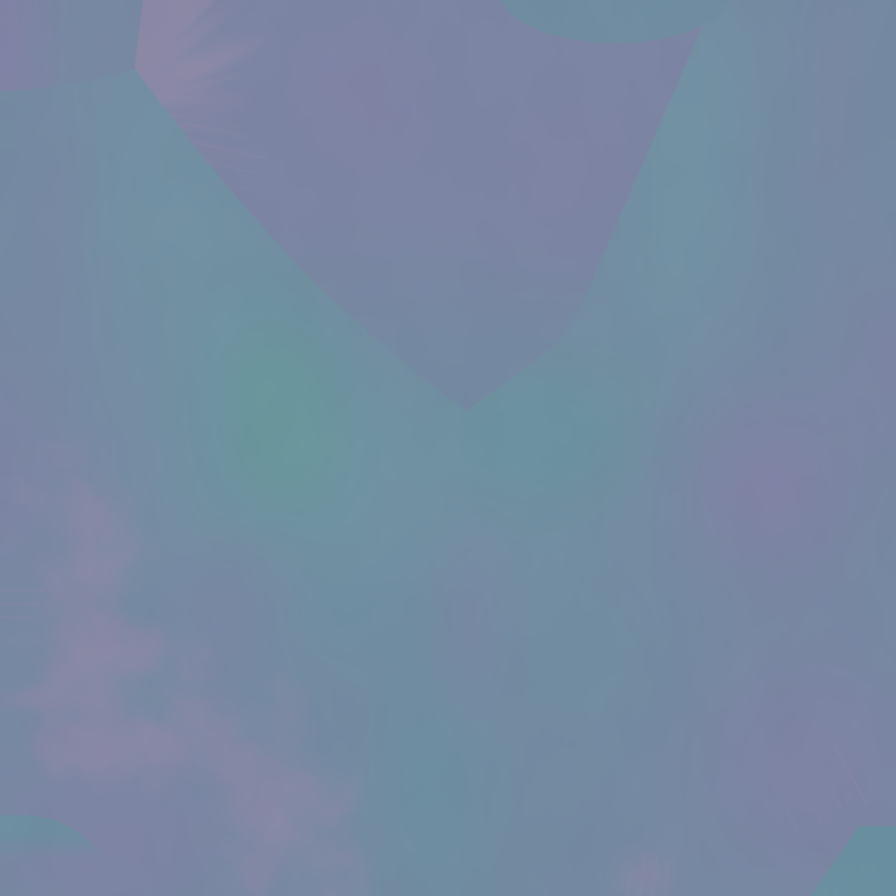
Give the GLSL for this background, as a Shadertoy shader.

```glsl
// A muted slate and teal wash with a dark mauve wedge descending from the top.
// Soft elliptical tints build the wash; curves cut the crisp shapes, and
// noise shapes the speckled pink cloud, the brush fans and the faint grain.
#define SLATE vec3(0.455, 0.538, 0.632)
#define MAUVE vec3(0.500, 0.512, 0.645)
#define PINK  vec3(0.555, 0.535, 0.655)
#define TEAL  vec3(0.415, 0.560, 0.625)
#define GREEN vec3(0.405, 0.595, 0.605)
#define MIST  vec3(0.445, 0.573, 0.640)
#define GRAIN 0.012
#define SPECKLE_CELLS 150.0

float hash(vec2 p) {
    vec3 q = fract(vec3(p.xyx) * 0.1031);
    q += dot(q, q.yzx + 33.33);
    return fract((q.x + q.y) * q.z);
}

float noise(vec2 p) {
    vec2 i = floor(p), f = fract(p);
    f = f * f * (3.0 - 2.0 * f);
    return mix(mix(hash(i), hash(i + vec2(1, 0)), f.x),
               mix(hash(i + vec2(0, 1)), hash(i + vec2(1, 1)), f.x), f.y);
}

float fbm(vec2 p) {
    float sum = 0.0, gain = 0.5;
    for (int i = 0; i < 5; i++) {
        sum += gain * noise(p);
        p = mat2(1.6, 1.2, -1.2, 1.6) * p + 7.3;
        gain *= 0.5;
    }
    return sum;
}

float blob(vec2 p, vec2 centre, vec2 size) {
    vec2 d = (p - centre) / size;
    return exp(-dot(d, d));
}

void tint(inout vec3 col, vec2 p, vec2 centre, vec2 size, vec3 hue, float amount) {
    col = mix(col, hue, amount * blob(p, centre, size));
}

float segment(vec2 p, vec2 a, vec2 b) {
    vec2 d = b - a;
    return length(p - a - d * clamp(dot(p - a, d) / dot(d, d), 0.0, 1.0));
}

// Coverage of the area where d is positive, with a soft edge
float cover(float d) {
    float w = 1.0 / iResolution.y;
    return smoothstep(-w, w, d);
}

// Lower edge of the wedge, meeting in a tip
float wedgeEdge(float x) {
    float s = x - 0.521;
    float shallow = 0.72 * s, steep = 2.3 * s - 0.176;
    float h = max(0.04 - abs(shallow - steep), 0.0) / 0.04;
    float right = max(shallow, steep) + 0.01 * h * h;
    return 0.542 + (s < 0.0 ? -s * (0.69 - 0.92 * s) : right);
}

vec3 wash(vec2 p) {
    vec3 c = SLATE;
    tint(c, p, vec2(0.20, 0.74), vec2(0.14, 0.24), MIST, 0.8);
    tint(c, p, vec2(0.76, 0.80), vec2(0.10, 0.26), MIST, 0.9);
    tint(c, p, vec2(0.42, 0.46), vec2(0.28, 0.16), MIST, 0.8);
    tint(c, p, vec2(0.31, 0.53), vec2(0.09, 0.15), GREEN, 0.85);
    tint(c, p, vec2(0.61, 0.52), vec2(0.13, 0.08), mix(TEAL, GREEN, 0.5), 0.8);
    tint(c, p, vec2(0.36, 0.32), vec2(0.08, 0.07), TEAL, 0.5);
    tint(c, p, vec2(0.49, 0.13), vec2(0.08, 0.17), TEAL, 0.7);
    tint(c, p, vec2(0.68, 0.25), vec2(0.10, 0.12), TEAL, 0.4);
    tint(c, p, vec2(0.53, 0.30), vec2(0.04, 0.10), MAUVE, 0.4);
    tint(c, p, vec2(0.26, 0.32), vec2(0.08, 0.09), MAUVE, 0.5);
    tint(c, p, vec2(0.86, 0.46), vec2(0.11, 0.12), MAUVE, 0.95);
    tint(c, p, vec2(0.91, 0.14), vec2(0.15, 0.15), MAUVE, 0.85);
    tint(c, p, vec2(1.00, 0.60), vec2(0.08, 0.12), MAUVE, 0.6);
    tint(c, p, vec2(0.93, 0.87), vec2(0.04, 0.16), MAUVE, 0.35);
    tint(c, p, vec2(0.00, 0.47), vec2(0.12, 0.18), MAUVE, 0.65);
    tint(c, p, vec2(0.06, 0.76), vec2(0.04, 0.12), MAUVE, 0.3);
    tint(c, p, vec2(0.12, 0.06), vec2(0.16, 0.12), MAUVE, 0.8);
    return c;
}

vec3 wedge(vec2 p) {
    vec3 c = mix(SLATE, mix(SLATE, MAUVE, 0.65), smoothstep(0.55, 0.80, p.y));
    tint(c, p, vec2(0.40, 0.89), vec2(0.09, 0.09), MAUVE, 0.7);
    tint(c, p, vec2(0.64, 0.81), vec2(0.10, 0.10), MAUVE, 0.5);
    // Brush fan spreading right from the upper left edge
    vec2 d = p - vec2(0.10, 0.87);
    float bristle = noise(vec2(atan(d.y, d.x) * 22.0, 3.0));
    float reach = 1.0 - smoothstep(0.23, 0.33, p.x + 0.07 * bristle);
    float patchy = smoothstep(0.86, 0.92, p.y) + 0.65 * bristle * smoothstep(0.75, 0.83, p.y);
    return mix(c, PINK, 0.85 * reach * min(patchy, 1.0));
}

// Pink cloud: broad body, ragged rim and tiny scattered flecks
float cloud(vec2 p) {
    float d = min(segment(p, vec2(0.10, 0.42), vec2(0.11, 0.17)),
                  segment(p, vec2(0.12, 0.17), vec2(0.25, 0.18)));
    d = min(d, segment(p, vec2(0.24, 0.18), vec2(0.35, 0.04)));
    float body = smoothstep(0.10, -0.02, d + 0.16 * (fbm(p * 18.0) - 0.5));
    vec2 cell = p * SPECKLE_CELLS, id = floor(cell);
    vec2 centre = 0.3 + 0.4 * vec2(hash(id), hash(id + 31.0));
    float fleck = smoothstep(0.28, 0.08, length(fract(cell) - centre)) * step(0.78, hash(id + 67.0));
    return body * (0.68 + 0.35 * fbm(p * 55.0)) + 0.22 * fleck * smoothstep(0.11, 0.03, d);
}

// Thin brush hairs, repeated along a step and fading in strength
float hairs(vec2 p, vec2 start, vec2 along, vec2 stride) {
    float sum = 0.0;
    for (int i = 0; i < 4; i++) {
        float k = float(i), r = hash(vec2(k, start.x * 91.0));
        vec2 a = start + stride * k;
        sum += (0.4 + 0.6 * r) * smoothstep(0.0025, 0.0, segment(p, a, a + along * (0.5 + 0.5 * r)));
    }
    return sum;
}

void mainImage(out vec4 fragColor, in vec2 fragCoord) {
    vec2 p = fragCoord / iResolution.xy;
    vec2 warped = p + 0.035 * (vec2(fbm(p * 6.0), fbm(p * 6.0 + 19.0)) - 0.5);
    vec3 col = wash(warped);
    col = mix(col, PINK, 0.85 * min(cloud(p), 1.0));

    // Wedge and the rounded corner beside it
    float divide = p.x - 0.150 - 0.12 * (p.y - 0.924);
    col = mix(col, wedge(p), cover(p.y - wedgeEdge(p.x)) * cover(divide));
    vec3 corner = mix(MAUVE, SLATE, 0.75 * smoothstep(0.0, 0.09, p.x));
    col = mix(col, corner, cover(p.y - 0.899 - 1.1 * p.x * p.x) * cover(-divide));

    // Dark cap at the top and teal corners at the bottom
    float cap = (1.0 - length((p - vec2(0.687, 1.01)) / vec2(0.13, 0.058))) * 0.058;
    col = mix(col, mix(SLATE, TEAL, 0.5), cover(cap));
    float facet = min(0.078 - p.y, 0.8 * (p.x - 0.905) - 0.55 * p.y);
    col = mix(col, TEAL, cover(facet));
    float mound = 0.09 - 6.0 * pow(max(p.x - 0.03, 0.0), 2.0) - p.y;
    col = mix(col, TEAL, 0.8 * cover(mound) * smoothstep(0.035, 0.075, p.y));

    // Scratches and dry bristles
    float marks = hairs(p, vec2(0.205, 0.863), vec2(0.09, -0.02), vec2(0.012, -0.022));
    marks += hairs(p, vec2(0.0, 0.356), vec2(0.05, 0.0), vec2(0.0, -0.015));
    marks += hairs(p, vec2(0.878, 0.095), vec2(0.038, -0.07), vec2(0.018, 0.024));
    marks += hairs(p, vec2(0.70, 0.0), vec2(0.006, 0.05), vec2(0.014, 0.0));
    col = mix(col, PINK, 0.4 * min(marks, 1.0));
    tint(col, p, vec2(0.72, 0.02), vec2(0.035, 0.03), PINK, 0.5);
    tint(col, p, vec2(0.03, 0.22), vec2(0.04, 0.012), PINK, 0.4);

    col += GRAIN * (fbm(p * vec2(24.0, 16.0)) - 0.5);
    fragColor = vec4(col, 1.0);
}
```
